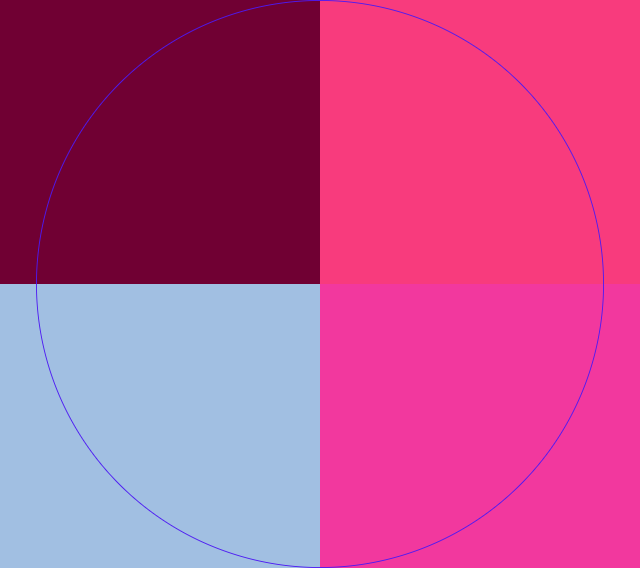
Write a Shadertoy shader that draws this background.

```glsl
const vec3 MAROON = vec3(0.44, 0.00, 0.20);
const vec3 CORAL = vec3(0.973, 0.23, 0.49);
const vec3 PALE_BLUE = vec3(0.63, 0.75, 0.885);
const vec3 MAGENTA = vec3(0.95, 0.22, 0.62);
const vec3 RING_COLOR = vec3(0.30, 0.10, 0.95);
const float RING_RADIUS = 0.4992;  // in canvas heights
const float RING_WIDTH = 0.0016;

// Share of a pixel lying on the positive side of an edge
float edgeCoverage(float signedDist, float pixel) {
    return clamp(signedDist / pixel + 0.5, 0.0, 1.0);
}

// Share of a pixel covered by a thin line, even below one pixel wide
float lineCoverage(float signedDist, float width, float pixel) {
    return edgeCoverage(signedDist + 0.5 * width, pixel)
         - edgeCoverage(signedDist - 0.5 * width, pixel);
}

void mainImage(out vec4 fragColor, in vec2 fragCoord) {
    float pixel = 1.0 / iResolution.y;
    vec2 p = (fragCoord - 0.5 * iResolution.xy) * pixel;

    // Four flat quadrants
    float right = edgeCoverage(p.x, pixel);
    float upper = edgeCoverage(p.y, pixel);
    vec3 lowerColor = mix(PALE_BLUE, MAGENTA, right);
    vec3 upperColor = mix(MAROON, CORAL, right);
    vec3 color = mix(lowerColor, upperColor, upper);

    // Thin ring spanning the canvas height
    float ring = lineCoverage(length(p) - RING_RADIUS, RING_WIDTH, pixel);
    color = mix(color, RING_COLOR, ring);

    fragColor = vec4(color, 1.0);
}
```
